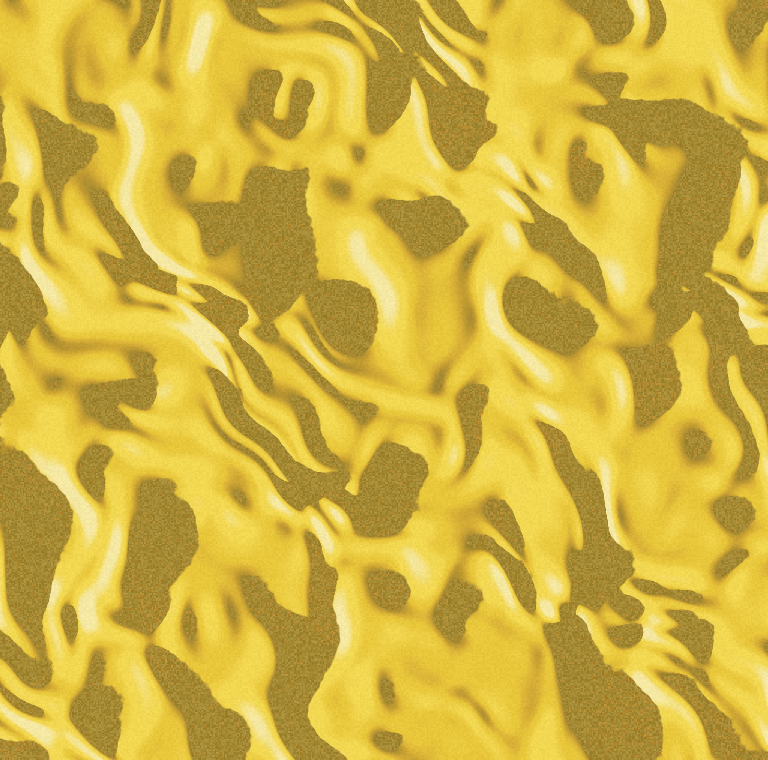
Write a WebGL 1 fragment shader that draws this texture.

```glsl
precision highp float;
// Crumpled golden relief under a low sun, with soft slopes and grainy shadows.
// Layered sines, bent by further sines, form a height field; a short walk
// towards the sun finds the horizon that decides what lies in shadow.
uniform vec2 u_resolution;

const float FOLD_SCALE = 16.0;
const float FOLD_BEND = 0.8;
const float SUN_SLOPE = 1.72;
const vec2 SUN_DIRECTION = vec2(-0.906, -0.423);
const vec2 GRAIN_DIRECTION = vec2(-0.6, 0.8);

const vec3 OLIVE = vec3(0.64, 0.535, 0.20);
const vec3 BRONZE = vec3(0.73, 0.59, 0.19);
const vec3 OCHRE = vec3(0.84, 0.68, 0.21);
const vec3 GOLD = vec3(0.91, 0.78, 0.23);
const vec3 YELLOW = vec3(0.95, 0.845, 0.32);
const vec3 CREAM = vec3(0.96, 0.91, 0.64);
const vec3 RUST = vec3(0.78, 0.54, 0.16);

float hash(vec2 p) {
  vec3 q = fract(p.xyx * 0.1031);
  q += dot(q, q.yzx + 33.33);
  return fract((q.x + q.y) * q.z);
}

// Distance to the nearest scattered point.
float cellular(vec2 p) {
  vec2 cell = floor(p);
  float nearest = 2.0;
  for (int y = -1; y <= 1; y++) {
    for (int x = -1; x <= 1; x++) {
      vec2 c = cell + vec2(float(x), float(y));
      vec2 point = c + vec2(hash(c), hash(c + 71.0));
      nearest = min(nearest, distance(p, point));
    }
  }
  return nearest;
}

// Sines in turning directions, each of equal steepness.
float waves(vec2 p, float seed) {
  float sum = 0.0;
  float frequency = 0.95;
  float angle = seed;
  for (int i = 0; i < 8; i++) {
    vec2 direction = vec2(cos(angle), sin(angle));
    sum += sin(dot(direction, p) * frequency + angle * seed) / frequency;
    frequency *= 1.28;
    angle += 2.4;
  }
  return sum;
}

float height(vec2 p, float bend) {
  vec2 q = p * 0.8;
  return waves(p + bend * vec2(waves(q, 1.7), waves(q, 4.3)), 2.9);
}

// Steepest rise met on the way to the sun, never below the local slope.
float horizon(vec2 p, float ground, float slope, float reach) {
  float steepest = slope;
  for (int i = 1; i <= 20; i++) {
    float t = reach * float(i) / 20.0;
    float rise = height(p + SUN_DIRECTION * t, FOLD_BEND) - ground;
    steepest = max(steepest, rise / t);
  }
  return steepest;
}

// Colour of a sunlit slope, from grazing light to full glare.
vec3 goldRamp(float light) {
  vec3 color = mix(OLIVE, BRONZE, smoothstep(0.0, 0.3, light));
  color = mix(color, OCHRE, smoothstep(0.2, 0.75, light));
  color = mix(color, GOLD, smoothstep(0.55, 1.25, light));
  color = mix(color, YELLOW, smoothstep(1.3, 2.5, light));
  return mix(color, CREAM, smoothstep(3.2, 5.4, light));
}

void main() {
  vec2 uv = gl_FragCoord.xy / u_resolution.y;

  // Stretch the folds along one diagonal.
  vec2 p = uv * FOLD_SCALE + vec2(13.0, 7.0);
  p -= 0.16 * GRAIN_DIRECTION * dot(GRAIN_DIRECTION, p);

  // Local slope and cast shadow, with slightly ragged edges.
  float ground = height(p, FOLD_BEND);
  float ahead = height(p + SUN_DIRECTION * 0.02, FOLD_BEND);
  float slope = (ahead - ground) / 0.02;
  float ragged = 0.24 * (cellular(uv * 95.0) - 0.45);
  float skyline = horizon(p, ground, slope, 1.4) + ragged;
  float shadow = smoothstep(SUN_SLOPE - 0.1, SUN_SLOPE + 0.1, skyline);

  // Fine speckle, strongest in the shadows, with rusty patches.
  vec2 speck = floor(uv * 506.0);
  float grain = hash(speck) - 0.5;
  float patches = smoothstep(0.4, 1.8, waves(uv * 16.0, 5.2));
  float rust = step(0.93 - 0.2 * patches, hash(speck + 191.0));
  vec3 shade = mix(OLIVE, RUST, 0.5 * rust) + 0.11 * grain;
  vec3 lit = goldRamp((SUN_SLOPE - slope) / 1.35) + 0.04 * grain;

  gl_FragColor = vec4(mix(lit, shade, shadow), 1.0);
}
```
